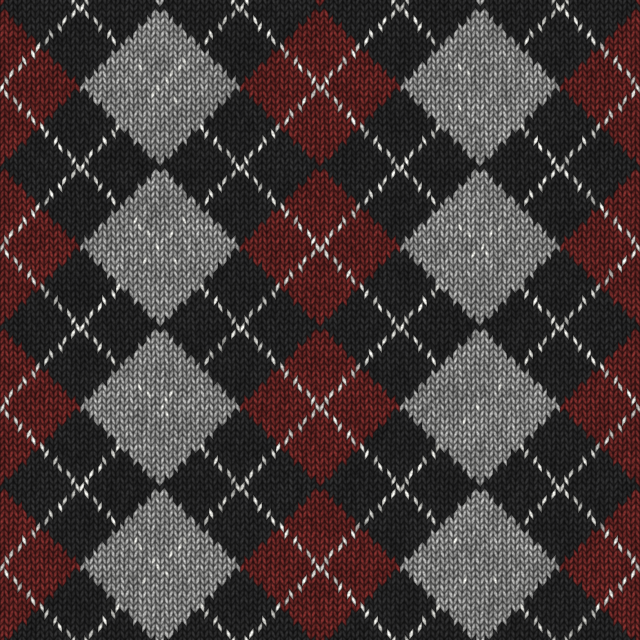
Reproduce this pattern procedurally as a three.js fragment shader.

```glsl
// Knitted argyle: red and grey diamonds on charcoal, crossed by pale dashed diagonals.
#define DIAMONDS 4.0                      // diamonds across and down, even
#define PHASE 0.46                        // height of the first diamond centre
#define STITCHES vec2(72.0, 96.0)         // knit columns and rows
#define SLANT 0.8                         // rise of a stitch leg, in rows
#define GRAIN 220.0                       // wool grain cells across
#define CHARCOAL vec3(0.148, 0.148, 0.150)
#define RED vec3(0.385, 0.142, 0.136)
#define GREY vec3(0.555, 0.555, 0.550)
#define PALE vec3(0.76, 0.76, 0.74)
#define GROOVE 0.42                       // brightness between stitches
#define WEAR 0.22                         // brightness spread between stitches

varying vec2 vUv;

const float TAU = 6.2831853;

float hash(vec2 p) {
  vec3 q = fract(p.xyx * vec3(0.1031, 0.1030, 0.0973));
  q += dot(q, q.yzx + 33.33);
  return fract((q.x + q.y) * q.z);
}

// Distance to the nearest scattered point, wrapping at the canvas edge.
float cellular(vec2 p, float period) {
  vec2 cell = floor(p);
  float nearest = 2.0;
  for (int j = -1; j <= 1; j++) {
    for (int i = -1; i <= 1; i++) {
      vec2 corner = cell + vec2(float(i), float(j));
      vec2 id = mod(corner, period);
      vec2 point = corner + vec2(hash(id), hash(id + 57.0));
      nearest = min(nearest, distance(p, point));
    }
  }
  return nearest;
}

// Slow unevenness of the yarn.
float mottle(vec2 uv) {
  return sin(TAU * (3.0 * uv.x + 5.0 * uv.y) + 2.0 * sin(TAU * 7.0 * uv.y))
       + sin(TAU * (11.0 * uv.x - 8.0 * uv.y) + 2.0 * sin(TAU * 5.0 * uv.x));
}

// Yarn colour of the stitch leg centred at uv.
vec3 yarn(vec2 uv, float chance) {
  vec2 p = uv * DIAMONDS - vec2(0.0, PHASE) + 0.5;
  vec2 d = abs(fract(p) - 0.5);
  bool inside = d.x + d.y < 0.5;
  bool grey = inside && mod(floor(p.x), 2.0) > 0.5;
  vec3 ground = inside ? (grey ? GREY : RED) : CHARCOAL;

  // One leg per row carries the diagonal; it barely shows on grey.
  float halfLeg = 0.26 * DIAMONDS / STITCHES.x;
  float dash = step(abs(d.x - d.y), halfLeg);
  float strength = grey ? 0.75 * step(0.6, chance) * step(d.x, 0.17) : 0.88 + 0.12 * chance;
  return mix(ground, PALE, dash * strength);
}

vec3 knit(vec2 uv) {
  // Slightly uneven rows and columns.
  vec2 wobble = sin(TAU * (vec2(13.0, 17.0) * uv.yx + vec2(9.0, 6.0) * uv));
  vec2 p = (uv + 0.0005 * wobble) * STITCHES;
  p.x += 0.5;

  // Each column is a stack of V stitches; each V has two slanted legs.
  float column = floor(p.x);
  float across = fract(p.x) - 0.5;
  float side = across < 0.0 ? -1.0 : 1.0;
  float outward = 2.0 * abs(across);
  float lift = p.y - SLANT * outward;
  float row = floor(lift);
  vec2 leg = vec2(outward, lift - row) - 0.5;

  vec2 id = mod(vec2(column, row), STITCHES);
  float chance = hash(id + vec2(0.0, 100.0 + 100.0 * side));
  vec2 centre = vec2(column + 0.25 * side, row + 0.5 + 0.5 * SLANT) / STITCHES;

  // Rounded leg with a dark groove around it.
  float body = 1.0 - smoothstep(0.15, 0.62, length(leg * vec2(0.95, 1.0)));
  float shade = mix(GROOVE, 1.16, body);
  shade *= 1.0 + WEAR * (chance - 0.5) + 0.02 * mottle(uv);
  return yarn(centre, chance) * shade;
}

void main() {
  // Average a 3 by 3 grid within the pixel to smooth every edge.
  vec2 pixel = fwidth(vUv);
  vec3 color = vec3(0.0);
  for (int j = -1; j <= 1; j++) {
    for (int i = -1; i <= 1; i++) {
      color += knit(vUv + pixel * vec2(float(i), float(j)) / 3.0);
    }
  }
  float grain = cellular(vUv * GRAIN, GRAIN);
  color *= (1.18 - 0.38 * grain) / 9.0;
  gl_FragColor = vec4(color, 1.0);
}
```
